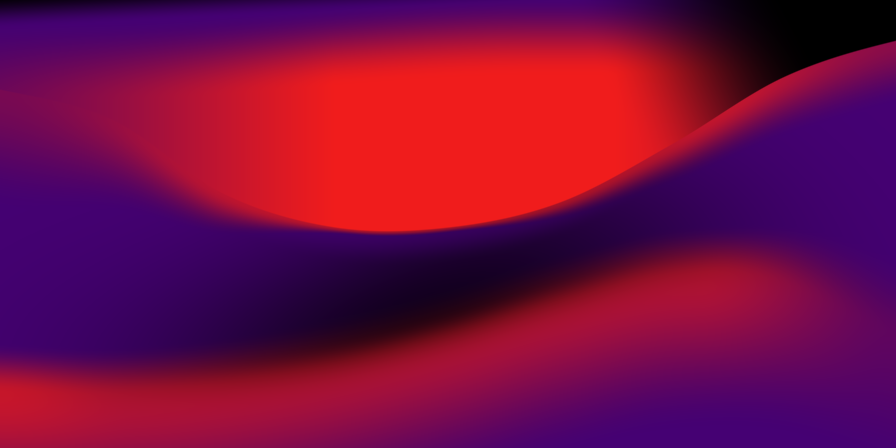
Give the GLSL for this background, as a Shadertoy shader.

```glsl
// Two glowing silk-like waves over a red haze, in indigo, crimson and black.
// Each wave is a smooth spline crest; its colour comes from soft ramps of the
// depth below that crest, painted back to front.

const vec3 INDIGO = vec3(0.27, 0.005, 0.45);
const vec3 RED = vec3(0.94, 0.11, 0.11);
const float HAZE_CENTER = 0.53;
const float HAZE_WIDTH = 0.42;
const float SHADOW_CENTER = 0.48;
const float SHADOW_WIDTH = 0.30;
const float SHADOW_DEPTH = 0.75;
const float LOWER_SOFTNESS = 0.055;

// Crest heights at every eighth of the width, with one extra knot at each end
const int SPANS = 8;
const float UPPER_CREST[11] = float[11](
    0.84, 0.80, 0.733, 0.567, 0.492, 0.492, 0.548, 0.678, 0.828, 0.909, 0.95);
const float LOWER_CREST[11] = float[11](
    0.185, 0.18, 0.172, 0.195, 0.24, 0.305, 0.38, 0.4375, 0.432, 0.336, 0.20);

// Catmull-Rom spline through the knots
float crest(float knots[11], float x) {
    float s = clamp(x, 0.0, 1.0) * float(SPANS);
    int i = min(int(s), SPANS - 1);
    float f = s - float(i);
    float a = knots[i], b = knots[i + 1], c = knots[i + 2], d = knots[i + 3];
    return b + 0.5 * f * (c - a + f * (2.0 * a - 5.0 * b + 4.0 * c - d
        + f * (3.0 * (b - c) + d - a)));
}

float bell(float v) {
    return exp(-v * v);
}

// Falls smoothly from one to zero between two bounds
float fall(float from, float to, float v) {
    return 1.0 - smoothstep(from, to, v);
}

// Indigo to red, losing blue a little early
vec3 heat(float t) {
    t = clamp(t, 0.0, 1.0);
    return mix(INDIGO, RED, vec3(t, t, pow(t, 0.8)));
}

// Red haze with dark upper corners
vec3 backdrop(vec2 p) {
    float top = mix(0.955, 1.01, smoothstep(0.1, 0.6, p.x));
    float glow = min(1.0, 1.15 * bell((p.x - HAZE_CENTER) / HAZE_WIDTH));
    glow *= fall(0.0, 0.18, p.y - top + 0.18);
    float rightShade = fall(0.66, 0.91, p.x + 0.25 * (p.y - 0.87));
    float leftShade = smoothstep(-0.015, 0.065, 1.0 - p.y + 0.1 * p.x);
    return heat(glow) * rightShade * leftShade;
}

// Indigo body with a lit rim that is thinnest at the trough
vec3 upperWave(float x, float depth) {
    float rim = 0.012 + 0.25 * fall(0.0, 0.4, x) + 0.13 * smoothstep(0.5, 0.95, x);
    float strength = mix(0.3, 0.75, smoothstep(0.0, 0.3, x));
    strength *= 1.0 - 0.45 * smoothstep(0.8, 1.0, x);
    return heat(strength * fall(0.0, rim, depth));
}

// Crimson crest cooling to indigo with depth
vec3 lowerWave(float x, float depth, float shadow) {
    float strength = 0.66 + 0.12 * fall(0.0, 0.15, x) - 0.5 * smoothstep(0.78, 1.0, x);
    return heat(strength * fall(0.05, 0.40, depth) + 0.25 * shadow);
}

void mainImage(out vec4 fragColor, in vec2 fragCoord) {
    vec2 p = fragCoord / iResolution.xy;
    float edge = 1.0 / iResolution.y;
    float upperDepth = crest(UPPER_CREST, p.x) - p.y;
    float lowerDepth = crest(LOWER_CREST, p.x) - p.y;

    // Shadow pooled in the fold between the waves
    float reach = lowerDepth > 0.0 ? 0.07 : 0.25;
    float shadow = SHADOW_DEPTH * bell((p.x - SHADOW_CENTER) / SHADOW_WIDTH)
        * bell(lowerDepth / reach);

    // The rim light stays clear of the shadow
    float rimClear = smoothstep(0.0, 0.08, upperDepth);
    vec3 body = upperWave(p.x, upperDepth) * (1.0 - shadow * mix(0.4, 1.0, rimClear));
    vec3 front = lowerWave(p.x, lowerDepth, shadow) * (1.0 - shadow);

    float softness = LOWER_SOFTNESS + 0.04 * smoothstep(0.8, 1.0, p.x);
    vec3 waves = mix(body, front, smoothstep(-softness, softness, lowerDepth));
    vec3 color = mix(backdrop(p), waves, smoothstep(-edge, edge, upperDepth));
    fragColor = vec4(color, 1.0);
}
```
